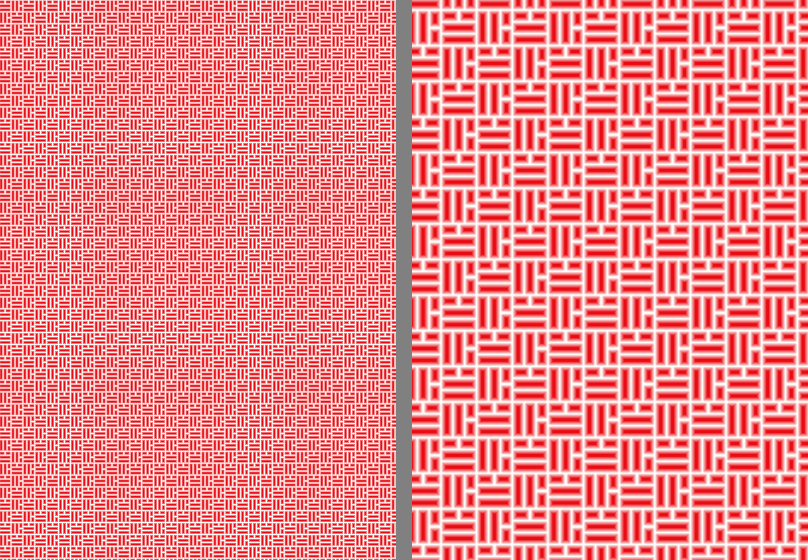
Left, the full canvas; right, a detail of the centre.
Reproduce this pattern procedurally as a Shadertoy shader.

```glsl
// Red basketweave: a checkerboard of square blocks, each holding two whole bars
// and one broken bar, lying flat or standing upright in turn. The block is found
// with floor, the bar with round, and each bar is a box with a softened edge.

#define BLOCKS_DOWN 47.15             // blocks over the canvas height
#define ANCHOR vec2(0.2848, 0.6289)   // centre of one flat block, in heights
#define BAR_WIDTH 0.565               // share of the bar pitch
#define SOFTNESS 0.4                  // edge ramp, in bar pitches
#define NOTCH 0.5                     // break in the outer bar, in pitches
#define RED vec3(0.915, 0.045, 0.075)
#define PAPER vec3(0.985, 0.985, 0.975)

float boxDistance(vec2 p, vec2 halfSize) {
    vec2 d = abs(p) - halfSize;
    return length(max(d, 0.0)) + min(max(d.x, d.y), 0.0);
}

// Three bars along x in a block spanning -1.5 to 1.5; the top one is broken.
float barsDistance(vec2 p) {
    float index = clamp(round(p.y), -1.0, 1.0);
    float halfLength = 1.0 + 0.5 * BAR_WIDTH;
    vec2 q = vec2(p.x, p.y - index);
    if (index > 0.5) {
        // Two short pieces mirrored about the notch
        float halfPiece = 0.5 * (halfLength - 0.5 * NOTCH);
        q.x = abs(q.x) - (halfLength - halfPiece);
        halfLength = halfPiece;
    }
    return boxDistance(q, vec2(halfLength, 0.5 * BAR_WIDTH));
}

void mainImage(out vec4 fragColor, in vec2 fragCoord) {
    // Block grid, square in units of the canvas height
    vec2 grid = (fragCoord / iResolution.y - ANCHOR) * BLOCKS_DOWN + 0.5;
    vec2 block = floor(grid);
    vec2 p = (grid - block - 0.5) * 3.0;

    // Alternate blocks are turned upright, their broken bar to the right
    bool upright = mod(block.x + block.y, 2.0) > 0.5;
    float dist = barsDistance(upright ? p.yx : p);

    // Edge ramp never narrower than one pixel
    float pixel = 3.0 * BLOCKS_DOWN / iResolution.y;
    float ink = clamp(0.5 - dist / max(SOFTNESS, pixel), 0.0, 1.0);
    fragColor = vec4(mix(PAPER, RED, ink), 1.0);
}
```
